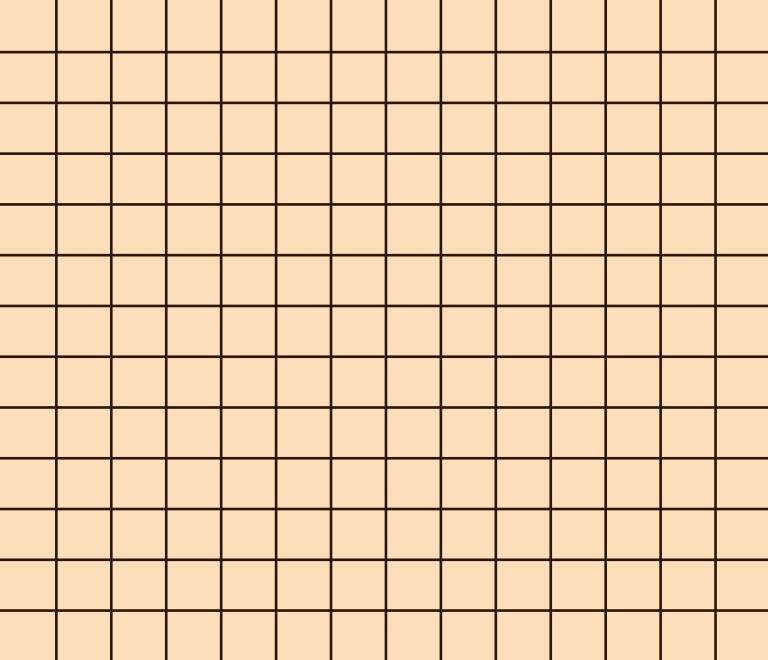
Write a Shadertoy shader that draws this pattern.

```glsl
// Windowpane check: thin brown lines on a flat peach ground, 13 upright and 12
// level, leaving the outer border open. Each axis measures the distance to its
// nearest line, and exact pixel coverage keeps the edges smooth at any size.

// Lengths are in units of the canvas height.
const vec2 CELL_SIZE = vec2(0.08323, 0.07692);
const vec2 FIRST_LINE = vec2(0.0854, 0.0749); // lowest left crossing
const vec2 LINE_COUNT = vec2(13.0, 12.0);
const float LINE_WIDTH = 0.0040;
const vec3 GROUND_COLOR = vec3(0.99, 0.87, 0.735);
const vec3 LINE_COLOR = vec3(0.17, 0.085, 0.01);

// Signed distance on each axis to the nearest line of the limited repeat.
vec2 nearestLineOffset(vec2 p) {
    vec2 fromFirst = p - FIRST_LINE;
    vec2 index = clamp(floor(fromFirst / CELL_SIZE + 0.5), vec2(0.0), LINE_COUNT - 1.0);
    return fromFirst - index * CELL_SIZE;
}

// Fraction of a pixel-wide span that the line covers, for each axis.
vec2 lineCoverage(vec2 offset, float pixel) {
    vec2 right = min(offset + 0.5 * pixel, vec2(0.5 * LINE_WIDTH));
    vec2 left = max(offset - 0.5 * pixel, vec2(-0.5 * LINE_WIDTH));
    return clamp((right - left) / pixel, 0.0, 1.0);
}

void mainImage(out vec4 fragColor, in vec2 fragCoord) {
    float pixel = 1.0 / iResolution.y;
    vec2 p = fragCoord * pixel;

    // Union of upright and level lines, so crossings stay even.
    vec2 coverage = lineCoverage(nearestLineOffset(p), pixel);
    float grid = 1.0 - (1.0 - coverage.x) * (1.0 - coverage.y);

    fragColor = vec4(mix(GROUND_COLOR, LINE_COLOR, grid), 1.0);
}
```
